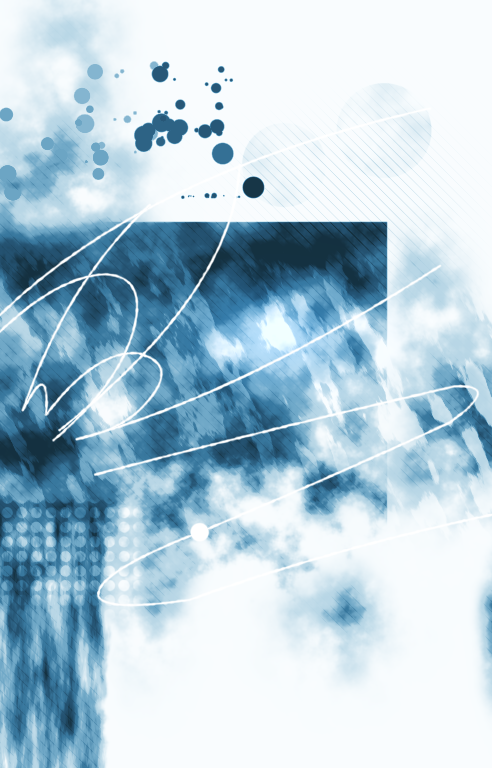
Reproduce this background procedurally as a Shadertoy shader.

```glsl
const float ASPECT = .6406; // canvas width over height
const vec3 PAPER = vec3(.975, .99, .997);
const vec3 MIST = vec3(.72, .84, .9);
const vec3 SKY = vec3(.44, .66, .78);
const vec3 BLUE = vec3(.22, .47, .62);
const vec3 NAVY = vec3(.14, .32, .44);
const vec3 NIGHT = vec3(.08, .19, .25);
const vec2 SLAB_CORNER = vec2(.504, .711);
const float HATCH_PITCH = .0135;
const float DOT_PITCH = .019;
const float STROKE_WIDTH = .0015;
const int CURVE_STEPS = 16;
const int DROPS = 16;

vec2 p, pen; // current point, end of the drawn path
float aa, reach = 1.; // edge softness, distance to the path

float hash(vec2 k) { return fract(sin(dot(k, vec2(127.1, 311.7))) * 43758.5453); }

float noise(vec2 q) {
  vec2 i = floor(q), f = fract(q), e = vec2(1, 0);
  f *= f * (3. - 2. * f);
  return mix(mix(hash(i), hash(i + e), f.x), mix(hash(i + e.yx), hash(i + 1.), f.x), f.y);
}

float fbm(vec2 q) {
  float sum = 0., amp = .5;
  for (int i = 0; i < 5; i++, amp *= .5) {
    sum += amp * noise(q);
    q = mat2(1.6, 1.2, -1.2, 1.6) * q + 7.3;
  }
  return sum;
}

// Soft elliptical spot
float spot(float x, float y, float rx, float ry) {
  vec2 q = (p - vec2(x, y)) / vec2(rx, ry);
  return exp(-dot(q, q));
}

float disc(vec2 q, float r) { return 1. - smoothstep(-aa, aa, length(q) - r); }

// Random drops around a centre
float splatter(float x, float y, float w, float h, float size) {
  float cover = 0.;
  for (int i = 0; i < DROPS; i++) {
    vec2 k = vec2(float(i), x * 100.);
    vec2 offset = vec2(hash(k), hash(k + 31.7)) - .5;
    float r = hash(k + 57.3);
    cover = max(cover, disc(p - vec2(x, y) - offset * vec2(w, h), size * mix(.15, 1., r * r)));
  }
  return cover;
}

// Extends the path by a quadratic curve
void curveTo(float cx, float cy, float ex, float ey) {
  vec2 a = pen, c = vec2(cx, cy), end = vec2(ex, ey);
  for (int i = 1; i <= CURVE_STEPS; i++) {
    float t = float(i) / float(CURVE_STEPS);
    vec2 b = mix(mix(pen, c, t), mix(c, end, t), t), ab = b - a, ap = p - a;
    reach = min(reach, length(ap - ab * clamp(dot(ap, ab) / dot(ab, ab), 0., 1.)));
    a = b;
  }
  pen = end;
}

void scribble() {
  pen = vec2(0, .59);
  curveTo(.19, .775, .56, .859);
  pen = vec2(.312, .785);
  curveTo(.306, .622, .078, .44);
  pen = vec2(0, .568);
  curveTo(.075, .64, .137, .643);
  curveTo(.195, .64, .172, .564);
  curveTo(.15, .495, .07, .427);
  pen = vec2(.195, .733);
  curveTo(.085, .63, .03, .466);
  curveTo(.065, .535, .06, .46);
  curveTo(.125, .545, .18, .54);
  curveTo(.235, .525, .19, .475);
  curveTo(.16, .44, .1, .428);
  curveTo(.312, .485, .573, .654);
  pen = vec2(.124, .382);
  curveTo(.365, .445, .592, .497);
  curveTo(.655, .5, .586, .45);
  curveTo(.43, .378, .26, .307);
  curveTo(.125, .255, .128, .224);
  curveTo(.137, .203, .247, .219);
  curveTo(.43, .285, .641, .33);
}

vec3 ramp(float ink) {
  vec3 c = mix(PAPER, MIST, smoothstep(0., .25, ink));
  c = mix(c, SKY, smoothstep(.25, .45, ink));
  c = mix(c, BLUE, smoothstep(.45, .63, ink));
  c = mix(c, NAVY, smoothstep(.63, .8, ink));
  return mix(c, NIGHT, smoothstep(.8, 1., ink));
}

// Dark slab with hard top and right edges and a ragged foot
float slab(float grain, float shard) {
  float foot = p.y + .25 * grain + .1 * smoothstep(.2, .1, p.x) - .06 * smoothstep(.36, .5, p.x);
  vec2 edge = 1. - smoothstep(-aa, aa, p - SLAB_CORNER);
  float top = mix(1. - smoothstep(.67, .76, p.y), edge.y, smoothstep(.12, .24, p.x));
  float tone = .59 + .8 * grain - .2 * shard * (1. - smoothstep(.62, .7, p.y));
  tone += .36 * spot(.03, .42, .11, .07) + .26 * spot(.04, .65, .13, .05)
    + .4 * spot(.43, .67, .11, .05) + .16 * spot(.25, .65, .08, .06)
    + .28 * spot(.32, .41, .05, .06) - .3 * spot(.37, .56, .1, .05)
    - .4 * spot(.15, .46, .05, .07) - .36 * spot(.43, .45, .08, .06)
    - .36 * spot(.51, .48, .04, .09);
  return max(tone, 0.) * edge.x * top * smoothstep(.28, .44, foot);
}

void mainImage(out vec4 fragColor, in vec2 fragCoord) {
  p = fragCoord / iResolution.xy * vec2(ASPECT, 1);
  aa = 1. / iResolution.y;
  float grain = fbm(p * 24.) - .48;
  float shard = smoothstep(.48, .58, fbm(mat2(44, 7, 21, -15) * p));
  float ink = slab(grain, shard);
  // Streaked column with halftone dots
  float column = (1. - smoothstep(.125, .142, p.x + .03 * grain)) * (1. - smoothstep(.34, .38, p.y));
  ink = max(ink, column * (.5 + 1.3 * (fbm(p * vec2(65, 16)) - .48)));
  float dots = disc((fract(p / DOT_PITCH) - .5) * DOT_PITCH, .38 * DOT_PITCH);
  vec2 fade = 1. - smoothstep(vec2(.11, .345), vec2(.23, .352), p);
  ink += fade.x * fade.y * smoothstep(.18, .26, p.y) * (.13 - .17 * dots);
  // Pale washes and side smudges
  float wash = .32 * spot(.19, .26, .05, .11) + .13 * spot(.09, .9, .07, .2)
    + .32 * spot(.05, .77, .12, .06) + .2 * spot(.55, .63, .05, .08)
    + .32 * spot(.455, .205, .03, .035) + .16 * spot(.44, .18, .08, .07)
    + .5 * spot(.65, .18, .02, .08) + .5 * spot(.61, .45, .085, .1) * (1.1 - .7 * shard)
    + .16 * spot(.42, .38, .1, .05)
    + .06 * disc(p - vec2(.5, .83), .062) + .05 * disc(p - vec2(.37, .785), .055);
  ink += wash * max(1. + 3. * grain, 0.) * (1. - .6 * ink) - .25 * spot(.1, .725, .07, .03);
  // Diagonal hatching
  float stripe = abs(fract((p.x + p.y) / HATCH_PITCH) - .5) * HATCH_PITCH;
  float hatch = spot(.46, .76, .14, .09) + .35 * smoothstep(.1, .4, ink);
  ink += .15 * hatch * (1. - smoothstep(0., .0005 + aa, stripe));
  // Paint drops
  ink = max(ink, .38 * splatter(.15, .84, .11, .15, .013));
  ink = max(ink, .48 * splatter(.05, .8, .17, .12, .015));
  ink = max(ink, .76 * splatter(.25, .865, .11, .1, .011));
  ink = max(ink, .72 * splatter(.21, .835, .05, .05, .013));
  ink = max(ink, .8 * splatter(.275, .744, .1, .003, .004));
  ink = max(ink, max(.68 * disc(p - vec2(.29, .8), .014), .95 * disc(p - vec2(.33, .756), .014)));
  // Blue glow and white scribble
  vec3 color = ramp(ink) + vec3(-.03, .02, .08) * spot(.36, .56, .1, .06);
  scribble();
  reach += .0012 * (noise(p * 250.) - .5);
  float line = 1. - smoothstep(-aa, aa, reach - STROKE_WIDTH);
  color = mix(color, vec3(1), max(line, disc(p - vec2(.26, .307), .012)));
  fragColor = vec4(color, 1);
}
```
